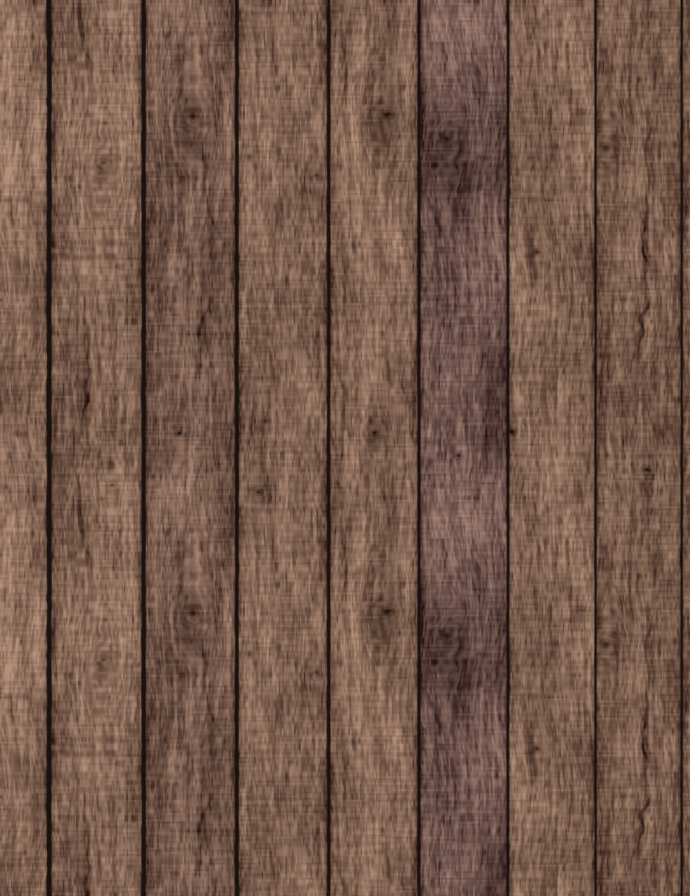
A Shadertoy shader for this texture:

```glsl
#define PERIOD 0.72          // vertical repeat, in canvas widths
#define FIRST_SEAM 0.0712
#define PLANK_WIDTH 0.13805
#define PLANK_SHRINK 0.00101 // planks narrow slightly to the right
#define GRAIN 0.42
#define SAW_MARKS 0.20
#define BLOTCHES 0.34

const vec3 DARK = vec3(0.20, 0.12, 0.09);
const vec3 LIGHT = vec3(0.62, 0.49, 0.41);
const vec3 SEAM = vec3(0.09, 0.06, 0.05);

// Per plank: tone, then seam-relative x, height and strength of its crack
const vec4 PLANK[9] = vec4[9](
    vec4(0.80, 0.5, 0.0, 0.0), vec4(0.75, 0.37, 0.91, 0.9),
    vec4(0.63, 0.68, 0.30, 0.6), vec4(0.74, 0.5, 0.0, 0.0),
    vec4(0.70, 0.11, 0.82, 0.6), vec4(0.57, 0.5, 0.0, 0.0),
    vec4(0.79, 0.5, 0.0, 0.0), vec4(0.70, 0.53, 0.30, 1.0),
    vec4(0.70, 0.5, 0.0, 0.0));

// Per plank: x, height and radius of its main knot
const vec3 KNOT[9] = vec3[9](
    vec3(0.5, 0.2, 0.003), vec3(0.55, 0.47, 0.013),
    vec3(0.52, 0.57, 0.014), vec3(0.86, 0.45, 0.005),
    vec3(0.63, 0.57, 0.010), vec3(0.34, 0.525, 0.014),
    vec3(0.04, 0.936, 0.008), vec3(0.13, 0.50, 0.012),
    vec3(0.5, 0.7, 0.003));

float hash(vec2 p) {
    vec3 q = fract(p.xyx * 0.1031);
    q += dot(q, q.yzx + 33.33);
    return fract((q.x + q.y) * q.z);
}

// Value noise on v in 0..1, repeating vertically
float noise(vec2 p, vec2 freq) {
    p *= freq;
    vec2 i = floor(p), f = p - i;
    f = f * f * (3.0 - 2.0 * f);
    float y0 = mod(i.y, freq.y), y1 = mod(i.y + 1.0, freq.y);
    return mix(mix(hash(vec2(i.x, y0)), hash(vec2(i.x + 1.0, y0)), f.x),
               mix(hash(vec2(i.x, y1)), hash(vec2(i.x + 1.0, y1)), f.x), f.y);
}

float wrapped(float d) { return fract(d + 0.5) - 0.5; }

void mainImage(out vec4 fragColor, in vec2 fragCoord) {
    vec2 p = fragCoord / iResolution.x;
    float pixel = 1.0 / iResolution.x;
    float v = p.y / PERIOD;

    // Plank layout
    float root = sqrt(PLANK_WIDTH * PLANK_WIDTH - 4.0 * PLANK_SHRINK * (p.x - FIRST_SEAM));
    float n = (PLANK_WIDTH - root) / (2.0 * PLANK_SHRINK);
    float across = fract(n);
    int id = clamp(int(floor(n)) + 1, 0, 8);
    float seed = float(id) * 3.17 + 1.0;
    vec4 plank = PLANK[id];

    // Knots: the main one, and a smaller scattered one
    float grainX = p.x + 0.012 * noise(vec2(seed, v), vec2(1.0, 5.0));
    float knotShade = 0.0;
    for (int k = 0; k < 2; k++) {
        vec3 knot = KNOT[id];
        if (k == 1) knot = vec3(0.2 + 0.6 * hash(vec2(seed, 4.0)), knot.y + 0.36, 0.006);
        vec2 d = vec2((across - knot.x) * root, wrapped(v - knot.y) * PERIOD);
        d += 0.9 * knot.z * (vec2(noise(vec2(p.x + seed, v), vec2(70.0, 50.0)),
                                  noise(vec2(p.x - seed + 50.0, v), vec2(60.0, 70.0))) - 0.5);
        float r = length(d * vec2(0.8, 1.0)) / knot.z;
        float halo = exp(-dot(d * vec2(1.0, 0.45), d * vec2(1.0, 0.45)) / (7.0 * knot.z * knot.z));
        grainX -= 0.6 * d.x * halo;
        knotShade += 0.45 * exp(-2.5 * r * r) + 0.16 * halo + 0.08 * sin(9.0 * r) * exp(-0.6 * r);
    }

    // Grain, saw marks and blotches
    vec2 g = vec2(grainX + seed, v);
    float tone = plank.x;
    tone += BLOTCHES * (noise(g, vec2(16.0, 4.0)) - 0.5);
    tone += 0.6 * BLOTCHES * (noise(g, vec2(55.0, 7.0)) - 0.5);
    tone += GRAIN * (noise(g, vec2(190.0, 16.0)) - 0.5);
    tone += GRAIN * (noise(g, vec2(390.0, 70.0)) - 0.5);
    tone += SAW_MARKS * (noise(g, vec2(30.0, 230.0)) - 0.5);
    tone -= 0.22 * smoothstep(0.72, 0.95, noise(g + 7.0, vec2(260.0, 45.0)));
    tone -= knotShade;

    // Wandering crack with a stained border
    float wander = 0.20 * (noise(vec2(seed, v), vec2(3.0, 9.0)) - 0.5)
                 + 0.08 * (noise(vec2(seed, v), vec2(5.0, 37.0)) - 0.5);
    float crackDist = abs(across - plank.y - wander) * root;
    float reach = smoothstep(-0.5, 0.6, cos(6.28318 * (v - plank.z)));
    float ragged = noise(vec2(seed, v), vec2(7.0, 28.0));
    float crackWidth = 0.0008 + 0.0030 * ragged * ragged;
    float crack = 1.0 - smoothstep(crackWidth - pixel, crackWidth + 1.5 * pixel, crackDist);
    tone -= plank.w * reach * (0.42 * crack * (0.4 + 0.6 * ragged) + 0.22 * exp(-crackDist * 95.0));

    // Seams, thinner toward the right, with shaded plank edges
    float seamDist = min(across, 1.0 - across) * root;
    float seamHalf = mix(0.0034, 0.0016, clamp(floor(n + 0.5) / 6.0, 0.0, 1.0));
    seamHalf *= 0.8 + 0.4 * noise(vec2(seed, v), vec2(2.0, 60.0));
    tone -= 0.30 * exp(-max(seamDist - seamHalf, 0.0) * 220.0);

    vec3 color = mix(DARK, LIGHT, clamp(tone, -0.15, 1.2));
    color.b += 0.03 * smoothstep(0.66, 0.56, plank.x);
    float seam = 1.0 - smoothstep(seamHalf - pixel, seamHalf + pixel, seamDist);
    fragColor = vec4(mix(color, SEAM, 0.95 * seam), 1.0);
}
```
